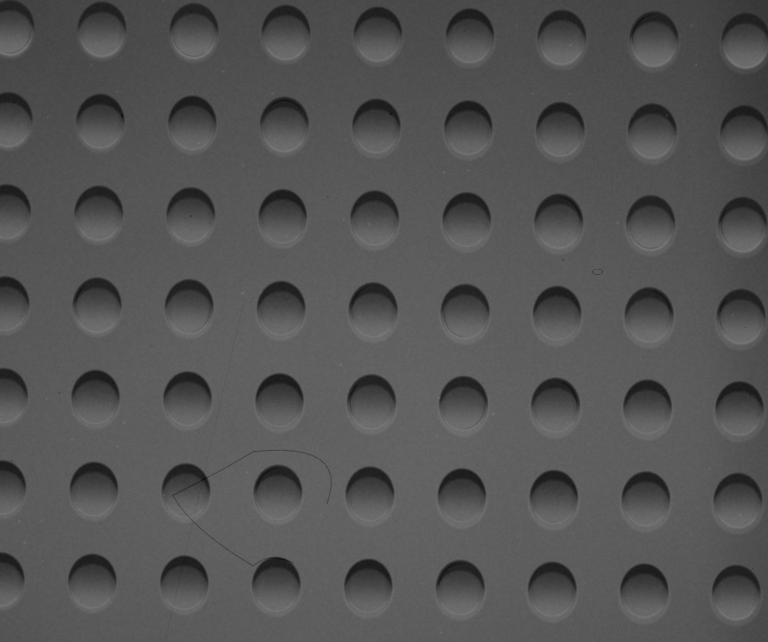
A WebGL 1 fragment shader for this pattern:

```glsl
precision highp float;

uniform vec2 u_resolution;

const float PITCH = 0.1198;
const vec2 FIRST_HOLE = vec2(0.0130, 0.0370);
const vec2 HOLE_RADII = vec2(0.0312, 0.0362);
const vec2 ROW_AXIS = vec2(0.99985, 0.0175);

float hash(vec2 p) {
  vec3 q = fract(p.xyx * 0.1031);
  q += dot(q, q.yzx + 33.33);
  return fract((q.x + q.y) * q.z);
}

float valueNoise(vec2 p) {
  vec2 i = floor(p);
  vec2 f = fract(p);
  f = f * f * (3.0 - 2.0 * f);
  float near = mix(hash(i), hash(i + vec2(1.0, 0.0)), f.x);
  float far = mix(hash(i + vec2(0.0, 1.0)), hash(i + 1.0), f.x);
  return mix(near, far, f.y);
}

float ellipseDistance(vec2 p, vec2 radii) {
  return (length(p / radii) - 1.0) * radii.x;
}

float coverage(float dist, float softness) {
  return 1.0 - smoothstep(-softness, softness, dist);
}

float segmentDistance(vec2 p, vec2 a, vec2 b) {
  vec2 ab = b - a;
  float t = clamp(dot(p - a, ab) / dot(ab, ab), 0.0, 1.0);
  return length(p - a - ab * t);
}

// Quadratic curve approximated by short segments
float curveDistance(vec2 p, vec2 a, vec2 b, vec2 c) {
  float nearest = 1.0;
  vec2 previous = a;
  for (int i = 1; i <= 12; i++) {
    float t = float(i) / 12.0;
    vec2 next = mix(mix(a, b, t), mix(b, c, t), t);
    nearest = min(nearest, segmentDistance(p, previous, next));
    previous = next;
  }
  return nearest;
}

float plateTone(vec2 p, float height) {
  float tone = mix(0.335, 0.390, smoothstep(0.0, 0.8, p.y / height));
  vec2 offset = (p - vec2(0.47, 0.55 * height)) / vec2(1.0, height);
  tone -= 0.15 * dot(offset, offset);
  tone -= 0.035 * smoothstep(0.90, 1.0, p.x);
  return tone + 0.012 * (valueNoise(p * 9.0) - 0.5);
}

// Concave dish lit from above: shadow crescent, then a brightening bowl
float dishTone(vec2 d, float seed) {
  float t = d.y / HOLE_RADII.y;
  float bowl = mix(0.205, 0.415, smoothstep(-0.75, 0.85, t));
  bowl -= 0.045 * smoothstep(0.6, 1.0, abs(d.x) / HOLE_RADII.x);
  float inner = ellipseDistance(d - vec2(0.0, 0.0085), vec2(0.0308, 0.0315));
  float shadow = smoothstep(-0.0025, 0.0030, inner) * (1.0 - smoothstep(-0.2, 0.25, t));
  float tone = mix(bowl, 0.125, shadow);
  return tone + 0.025 * (seed - 0.5);
}

// Broken scratch following the wall of some dishes
float wallScratch(vec2 d, float seed, float px) {
  float ring = abs(length(d / HOLE_RADII) - 0.89) * HOLE_RADII.x;
  float angle = seed * 57.0;
  float arc = smoothstep(0.55, 0.9, dot(normalize(d + 0.00001), vec2(cos(angle), sin(angle))));
  return coverage(ring - 0.0004, px) * arc * step(0.68, seed);
}

float specks(vec2 p, float density, float px) {
  vec2 id = floor(p * density);
  vec2 center = (id + 0.2 + 0.6 * vec2(hash(id + 7.1), hash(id + 19.7))) / density;
  float radius = mix(0.0005, 0.0017, pow(hash(id + 3.3), 4.0));
  return coverage(length(p - center) - radius, px) * step(0.84, hash(id + 41.0));
}

void main() {
  float px = 1.0 / u_resolution.x;
  float height = u_resolution.y * px;
  vec2 p = vec2(gl_FragCoord.x, u_resolution.y - gl_FragCoord.y) * px;

  // Slightly turned square lattice
  vec2 v = p - FIRST_HOLE;
  vec2 grid = vec2(dot(v, ROW_AXIS), dot(v, vec2(-ROW_AXIS.y, ROW_AXIS.x))) / PITCH;
  vec2 id = floor(grid + 0.5);
  vec2 d = (grid - id) * PITCH;
  float seed = hash(id + 12.0);
  float hole = ellipseDistance(d, HOLE_RADII * (0.99 + 0.02 * seed));

  // Plate with pale rims that widen toward the right
  float tone = plateTone(p, height);
  float rim = ellipseDistance(d - vec2(0.0, 0.003), HOLE_RADII + 0.001 + 0.003 * p.x);
  float lower = smoothstep(-0.015, 0.025, d.y);
  tone += coverage(rim, 0.0022) * mix(0.008, 0.045, lower);
  tone -= 0.03 * coverage(abs(hole) - 0.001, 0.0015) * (1.0 - lower);

  float dish = dishTone(d, seed);
  dish += 0.045 * coverage(abs(hole + 0.0022) - 0.0007, 0.0014) * lower;
  dish -= 0.09 * wallScratch(d, seed, px);
  tone = mix(tone, dish, coverage(hole, px + 0.0006));

  // Hairs and one long faint scratch
  float hair = curveDistance(p, vec2(0.225, 0.645), vec2(0.285, 0.615), vec2(0.330, 0.588));
  hair = min(hair, curveDistance(p, vec2(0.330, 0.588), vec2(0.455, 0.575), vec2(0.426, 0.655)));
  hair = min(hair, curveDistance(p, vec2(0.225, 0.645), vec2(0.250, 0.690), vec2(0.330, 0.737)));
  hair = min(hair, curveDistance(p, vec2(0.330, 0.737), vec2(0.350, 0.718), vec2(0.382, 0.733)));
  tone -= 0.15 * coverage(hair - 0.0004, px);
  float scratch = segmentDistance(p, vec2(0.318, 0.390), vec2(0.215, 0.835));
  tone -= 0.04 * coverage(scratch - 0.0003, px);

  // Chip, dust and grain
  float chip = abs(ellipseDistance(p - vec2(0.778, 0.354), vec2(0.0065, 0.0035)));
  tone -= 0.13 * coverage(chip - 0.0005, px);
  tone -= 0.09 * specks(p, 17.0, px);
  tone += 0.06 * specks(p + 3.7, 31.0, px);
  tone += 0.022 * (valueNoise(p * 420.0) - 0.5);

  gl_FragColor = vec4(vec3(clamp(tone, 0.0, 1.0)), 1.0);
}
```
